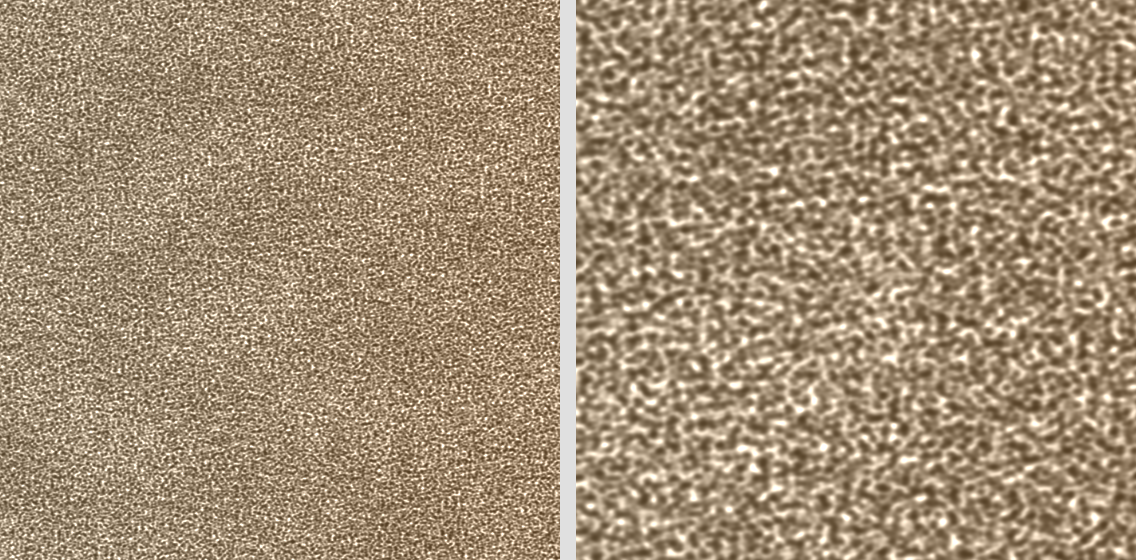
Left: the whole. Right: its middle third, enlarged.
Write a WebGL 1 fragment shader that draws this texture.

```glsl
precision highp float;

uniform vec2 u_resolution;

#define GRAIN_CELLS vec2(142.0, 204.0)
#define FIBRE_CELLS vec2(168.0, 188.0)
#define STREAK_CELLS vec2(24.0, 105.0)
#define CLOUD_CELLS vec2(4.0, 7.0)
#define SHEAR 0.22
#define CONTRAST 0.51
#define SKEW 0.85
#define MEAN_COLOR vec3(0.632, 0.552, 0.450)
#define SIDE_TINT vec3(0.004, -0.022, -0.036)

float hash(vec2 p) {
  vec3 q = fract(vec3(p.xyx) * 0.1031);
  q += dot(q, q.yzx + 33.33);
  return fract((q.x + q.y) * q.z);
}

// Dot product of a random unit gradient with the offset from its corner
float cornerSlope(vec2 cell, vec2 offset) {
  float angle = 6.28319 * hash(cell);
  return dot(vec2(cos(angle), sin(angle)), offset);
}

float gradientNoise(vec2 p) {
  vec2 cell = floor(p);
  vec2 f = p - cell;
  vec2 blend = f * f * f * (f * (f * 6.0 - 15.0) + 10.0);
  vec2 right = vec2(1.0, 0.0);
  vec2 up = vec2(0.0, 1.0);
  float low = mix(cornerSlope(cell, f),
                  cornerSlope(cell + right, f - right), blend.x);
  float high = mix(cornerSlope(cell + up, f - up),
                   cornerSlope(cell + 1.0, f - 1.0), blend.x);
  return mix(low, high, blend.y);
}

void main() {
  vec2 uv = gl_FragCoord.xy / min(u_resolution.x, u_resolution.y);

  // Two fine layers, sheared in opposite directions, form the wormy grain
  vec2 rising = vec2(uv.x, uv.y - SHEAR * uv.x);
  vec2 falling = vec2(uv.x, uv.y + SHEAR * uv.x);
  float grain = gradientNoise(rising * GRAIN_CELLS + 61.3);
  grain += 0.9 * gradientNoise(falling * FIBRE_CELLS + 317.7);

  // Long horizontal streaks and faint uneven wear
  grain += 0.32 * gradientNoise(uv * STREAK_CELLS + 43.1);
  grain += 0.14 * gradientNoise(uv * CLOUD_CELLS + 19.6);

  // Highlights reach further from the mean than shadows
  float tone = CONTRAST * grain;
  tone += SKEW * (tone * tone - 0.0216);

  // The right side is slightly warmer and darker
  float side = smoothstep(0.1, 1.0, uv.x) - 0.45;
  vec3 color = MEAN_COLOR + tone + side * SIDE_TINT;
  gl_FragColor = vec4(clamp(color, 0.0, 1.0), 1.0);
}
```
